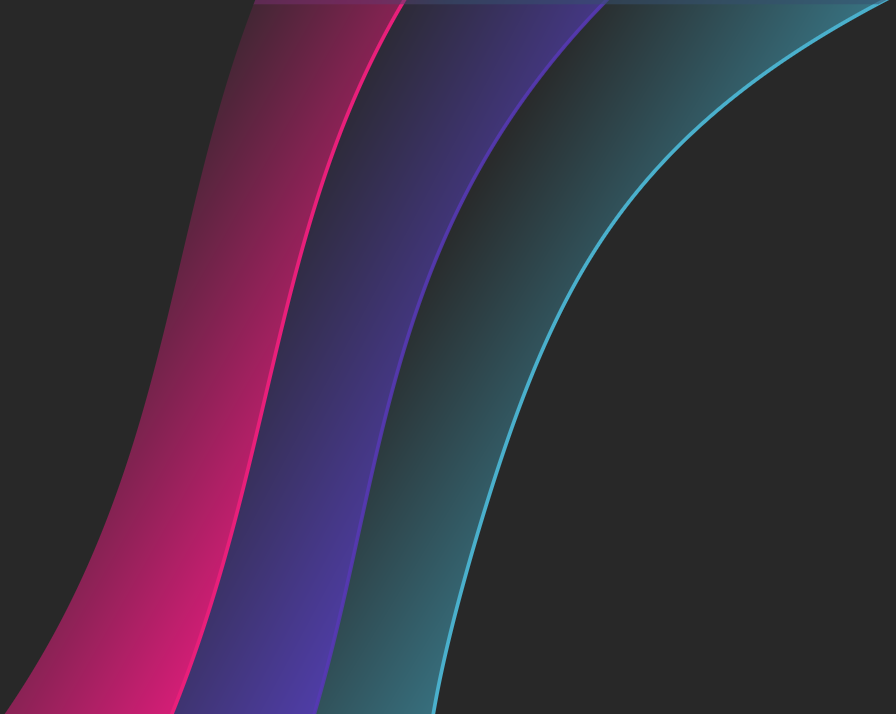
Give the GLSL for this background, as a WebGL 1 fragment shader.

```glsl
precision mediump float;
// Three curved ribbons (pink, violet, teal) sweeping up a charcoal ground.
// Each edge is a quartic x(y); each ribbon fades along a diagonal linear
// gradient and carries a thin bright rim on its right edge.
uniform vec2 u_resolution;

const vec3 CHARCOAL = vec3(0.157);
const float RIM_HALF_WIDTH = 0.0026;
const float STRIP_HEIGHT = 0.006;

// Quartic in Newton form: start value and forward differences per quarter height.
float curveX(float y, float start, vec4 diff) {
  float s = 4.0 * y;
  return start + s * (diff.x + (s - 1.0) / 2.0 * (diff.y
    + (s - 2.0) / 3.0 * (diff.z + (s - 3.0) / 4.0 * diff.w)));
}

// Signed distance to a curve in canvas heights, negative on its left.
float edgeDistance(vec2 uv, float aspect, float start, vec4 diff) {
  float h = 0.01;
  float rise = curveX(uv.y + h, start, diff) - curveX(uv.y - h, start, diff);
  float slope = aspect * rise / (2.0 * h);
  return (uv.x - curveX(uv.y, start, diff)) * aspect * inversesqrt(1.0 + slope * slope);
}

// Antialiased coverage of the negative side of a distance.
float coverage(float d, float pixel) {
  return clamp(0.5 - d / pixel, 0.0, 1.0);
}

// Fade holds the offset, rightward gain and downward gain of the opacity.
vec3 ribbon(vec3 base, vec2 uv, float left, float right, vec3 fill, vec3 fade, float pixel) {
  float opacity = clamp(fade.x + fade.y * uv.x + fade.z * (1.0 - uv.y), 0.03, 0.92);
  float inside = coverage(max(-left, right), pixel);
  return mix(base, mix(CHARCOAL, fill, opacity), inside);
}

vec3 rim(vec3 base, float d, vec3 tint, float strength, float pixel) {
  float line = coverage(abs(d + 0.001) - RIM_HALF_WIDTH, pixel);
  return mix(base, tint, line * strength);
}

void main() {
  vec2 uv = gl_FragCoord.xy / u_resolution;
  float aspect = u_resolution.x / u_resolution.y;
  float pixel = 1.0 / u_resolution.y;

  // Ribbon boundaries from left to right
  float outer = edgeDistance(uv, aspect, 0.0052, vec4(0.1068, -0.0430, 0.0273, 0.0013));
  float pink = edgeDistance(uv, aspect, 0.1927, vec4(0.0658, -0.0169, 0.0228, 0.0065));
  float violet = edgeDistance(uv, aspect, 0.3516, vec4(0.0488, 0.0, 0.0319, 0.0039));
  float teal = edgeDistance(uv, aspect, 0.4844, vec4(0.0488, 0.0208, 0.0313, 0.0599));

  // Gradient fills
  vec3 color = CHARCOAL;
  color = ribbon(color, uv, violet, teal, vec3(0.23, 0.50, 0.57), vec3(-1.61, 2.5, 1.21), pixel);
  color = ribbon(color, uv, pink, violet, vec3(0.33, 0.25, 0.72), vec3(-0.98, 2.4, 1.02), pixel);
  color = ribbon(color, uv, outer, pink, vec3(0.91, 0.11, 0.50), vec3(-0.46, 2.1, 0.95), pixel);

  // Bright rims
  color = rim(color, teal, vec3(0.29, 0.69, 0.80), 1.0, pixel);
  color = rim(color, violet, vec3(0.34, 0.22, 0.71), 0.85, pixel);
  color = rim(color, pink, vec3(0.91, 0.12, 0.48), 1.0, pixel);

  // Faint strip along the top
  vec3 stripTint = mix(vec3(0.45, 0.18, 0.42), vec3(0.21, 0.31, 0.43),
                       smoothstep(0.38, 0.52, uv.x));
  float strip = coverage(max(max(-outer, teal), 1.0 - STRIP_HEIGHT - uv.y), pixel);
  color = mix(color, stripTint, 0.55 * strip);

  gl_FragColor = vec4(color, 1.0);
}
```
